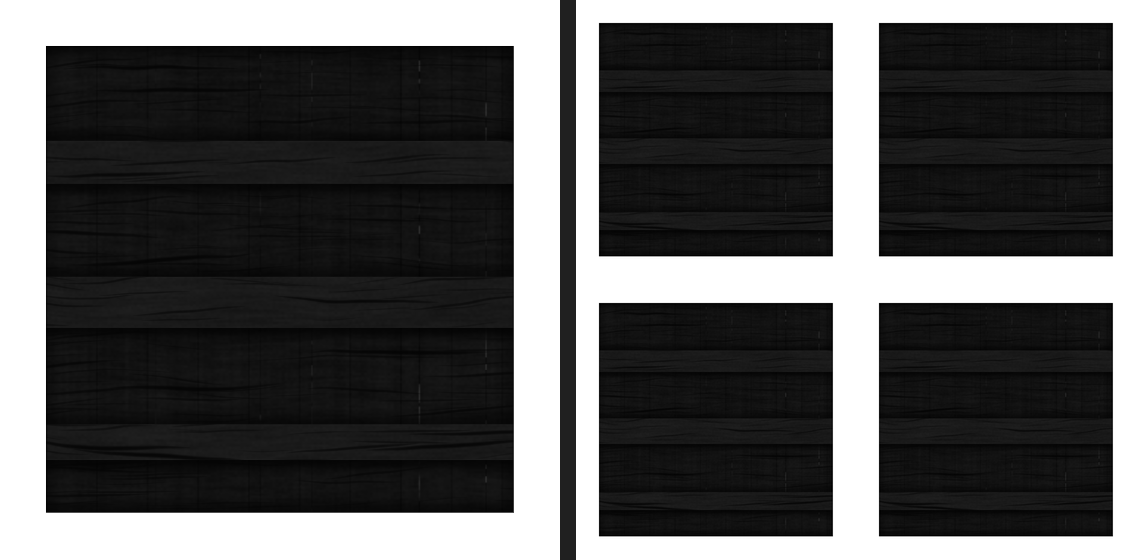
Left, the tile; right, the same tile 2 across and 2 down.
Give the GLSL for this texture, as a WebGL 2 fragment shader.

```glsl
#version 300 es
precision highp float;
// Blackened timber panel on a white ground: three raised narrow boards over four
// recessed wide ones. Boards come from a vertical repeat; grain is stretched wrapping
// noise, cracks are tapered strokes scattered in wrapping cells.
uniform vec2 u_resolution;
out vec4 fragColor;

const vec3 GROUND = vec3(1.0);
const float RECESSED_TONE = 0.072, RAISED_TONE = 0.100, CRACK_TONE = 0.014;
const vec2 PANEL_MIN = vec2(0.082, 0.0846), PANEL_MAX = vec2(0.9173, 0.918);
const int RAISED_COUNT = 3;
const float RAISED_FIRST = 0.2103, RAISED_PITCH = 0.25;
const float RAISED_HALF[3] = float[3](0.0319, 0.0456, 0.0384);
const float SEAM_START = 0.173, SEAM_PITCH = 0.0905;
const float SCRATCH_X[5] = float[5](0.278, 0.465, 0.557, 0.749, 0.868);
const float SCRATCH_GAIN[5] = float[5](0.35, 0.65, 0.45, 1.0, 0.8);
const vec2 LONG_CELLS = vec2(5.0, 24.0), FINE_CELLS = vec2(8.0, 52.0);

float hash(vec2 p) {
    vec3 q = fract(p.xyx * 0.1031);
    q += dot(q, q.yzx + 33.33);
    return fract((q.x + q.y) * q.z);
}

// Value noise that wraps after a whole number of cells.
float noise(vec2 uv, vec2 cells, float seed) {
    vec2 p = uv * cells, i = floor(p), f = fract(p);
    f = f * f * (3.0 - 2.0 * f);
    vec2 a = mod(i, cells) + seed * 19.0, b = mod(i + 1.0, cells) + seed * 19.0;
    return mix(mix(hash(a), hash(vec2(b.x, a.y)), f.x),
               mix(hash(vec2(a.x, b.y)), hash(b), f.x), f.y);
}

// Lens-shaped cracks, one possible per cell, lying nearly along the grain.
float cracks(vec2 uv, vec2 cells, float maxWidth, float density, float seed, float px) {
    vec2 home = floor(uv * cells);
    float cover = 0.0;
    for (int y = -1; y <= 1; y++)
    for (int x = -1; x <= 1; x++) {
        vec2 cell = home + vec2(x, y), key = mod(cell, cells) + seed * 23.0;
        if (hash(key + 3.7) > density) continue;
        vec2 d = uv - (cell + vec2(hash(key + 11.3), hash(key + 29.1))) / cells;
        float size = hash(key + 41.9);
        float t = d.x * cells.x / mix(0.35, 0.85, size);
        float taper = max(0.0, 1.0 - t * t);
        float width = maxWidth * mix(0.25, 1.0, size * size) * taper;
        float off = abs(d.y - d.x * 0.16 * (hash(key + 53.3) - 0.4));
        float stroke = 1.0 - smoothstep(width * 0.2, width + px, off);
        cover = max(cover, stroke * sqrt(taper) * mix(0.35, 1.0, size));
    }
    return cover;
}

// Bands, seams and broken pale scratches running down the recessed boards.
float verticalWear(vec2 uv, float seed, float px) {
    float wear = 0.012 * (noise(uv, vec2(48.0, 2.0), 5.0) - 0.5);
    wear += 0.010 * (noise(uv, vec2(150.0, 3.0), 6.0) - 0.5);
    float seam = abs(mod(uv.x - SEAM_START + 0.5 * SEAM_PITCH, SEAM_PITCH) - 0.5 * SEAM_PITCH);
    wear -= 0.016 * (1.0 - smoothstep(0.0006, 0.0012 + px, seam));
    for (int i = 0; i < 5; i++) {
        float line = 1.0 - smoothstep(0.0003, 0.0010 + px, abs(uv.x - SCRATCH_X[i]));
        float chips = noise(uv, vec2(9.0, 90.0), seed + float(i));
        float fade = noise(uv, vec2(3.0, 14.0), seed + 8.0 + float(i));
        float pale = smoothstep(0.45, 0.75, chips) * smoothstep(0.25, 0.7, fade);
        wear += line * SCRATCH_GAIN[i] * (0.13 * pale - 0.025);
    }
    return wear;
}

void main() {
    vec2 uv = gl_FragCoord.xy / u_resolution;
    float px = 1.0 / min(u_resolution.x, u_resolution.y);

    // Signed distance to the raised boards, and which board this is.
    float toRaised = 1.0, seed = 1.0, underside = 1.0;
    for (int i = 0; i < RAISED_COUNT; i++) {
        float dy = uv.y - RAISED_FIRST - RAISED_PITCH * float(i);
        toRaised = min(toRaised, abs(dy) - RAISED_HALF[i]);
        seed += step(-RAISED_HALF[i], dy) + step(RAISED_HALF[i], dy);
        if (dy < 0.0) underside = min(underside, abs(dy + RAISED_HALF[i]));
    }
    float raised = 1.0 - smoothstep(-0.5 * px, 0.5 * px, toRaised);
    vec2 inset = min(uv - PANEL_MIN, PANEL_MAX - uv);
    float toRim = min(inset.x, inset.y);

    // Wavy grain, stretched along each board.
    vec2 grainUv = uv;
    grainUv.y += 0.020 * (noise(uv, vec2(5.0, 6.0), seed) - 0.5)
               + 0.005 * (noise(uv, vec2(17.0, 20.0), seed) - 0.5);
    float grain = 0.018 * (noise(grainUv, vec2(9.0, 110.0), seed) - 0.5)
                + 0.016 * (noise(grainUv, vec2(28.0, 240.0), seed) - 0.5)
                + 0.014 * (noise(uv, vec2(190.0, 220.0), seed) - 0.5)
                + 0.012 * (noise(uv, vec2(7.0, 12.0), seed) - 0.5);

    // Recessed boards darken beside raised boards and at the panel rim.
    float shade = mix(0.50, 1.0, smoothstep(0.0, 0.035, min(toRaised, inset.y)));
    shade *= mix(0.65, 1.0, smoothstep(0.0, 0.020, underside));
    shade *= mix(0.75, 1.0, smoothstep(0.0, 0.040, inset.x));
    float recessedTone = (RECESSED_TONE + grain + verticalWear(uv, seed, px)) * shade;
    float lip = 0.020 * (1.0 - smoothstep(0.0, 0.002 + px, abs(toRaised)));
    float raisedTone = RAISED_TONE + grain + lip * step(underside, 1.0) * 0.6;
    float tone = mix(recessedTone, raisedTone, raised);

    float split = max(cracks(grainUv, LONG_CELLS, 0.0050, 0.45, seed, px),
                      0.65 * cracks(grainUv, FINE_CELLS, 0.0022, 0.45, seed + 9.0, px));
    tone = mix(tone, CRACK_TONE, 0.9 * split);
    tone *= mix(0.35, 1.0, smoothstep(0.0, 0.004, toRim));

    float panel = smoothstep(-0.5 * px, 0.5 * px, toRim);
    fragColor = vec4(mix(GROUND, vec3(max(tone, 0.008)), panel), 1.0);
}
```
